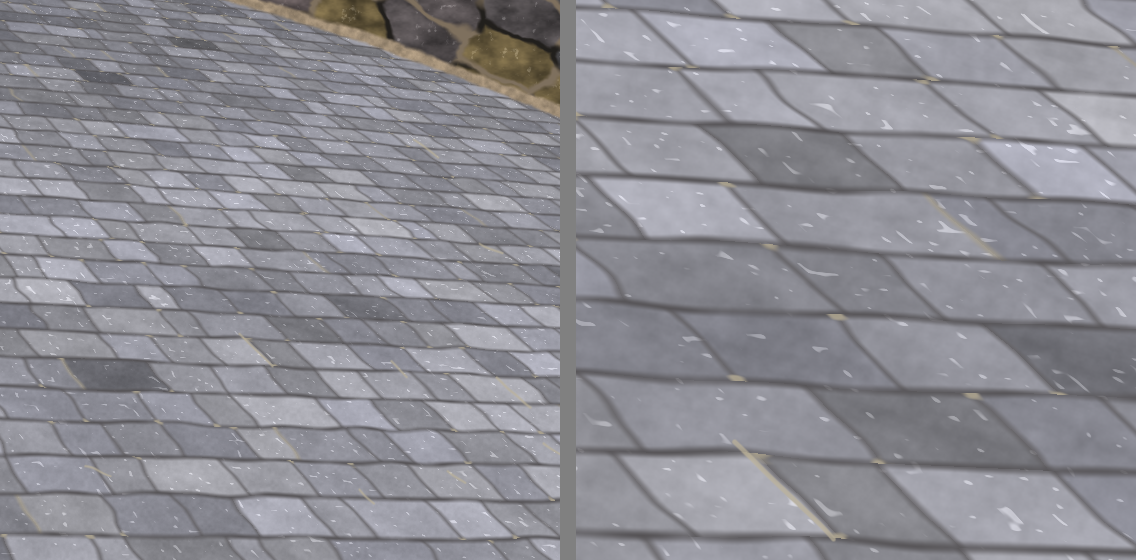
Left: the whole. Right: its middle third, enlarged.
Write a Shadertoy shader that draws this texture.

```glsl
// Grey stone setts receding in perspective, with a sandy verge and a rubble wall at the upper right.

const vec3 JOINT = vec3(0.33, 0.32, 0.33);
const vec3 SAND = vec3(0.62, 0.55, 0.46);
const vec3 STRAW = vec3(0.74, 0.70, 0.60);

float hash(vec2 p) {
    vec3 q = fract(p.xyx * 0.1031);
    q += dot(q, q.yzx + 33.33);
    return fract((q.x + q.y) * q.z);
}

float noise(vec2 p) {
    vec2 i = floor(p), f = fract(p);
    f = f * f * (3.0 - 2.0 * f);
    return mix(mix(hash(i), hash(i + vec2(1, 0)), f.x),
               mix(hash(i + vec2(0, 1)), hash(i + vec2(1, 1)), f.x), f.y);
}

float fbm(vec2 p) {
    float sum = 0.0, amp = 0.5;
    for (int i = 0; i < 4; i++) {
        sum += amp * noise(p);
        p = p * 2.03 + 17.0;
        amp *= 0.5;
    }
    return sum / 0.9375;
}

// Coverage of a line of given half width with a soft border
float line(float dist, float halfWidth, float soft) {
    return 1.0 - smoothstep(halfWidth - 0.5 * soft, halfWidth + soft, dist);
}

float segment(vec2 p, vec2 a, vec2 b) {
    vec2 ab = b - a;
    return length(p - a - ab * clamp(dot(p - a, ab) / dot(ab, ab), 0.0, 1.0));
}

// Canvas point (y downwards) to column and row on the ground
vec2 groundPlane(vec2 p) {
    float depth = p.y + 0.78 - 0.178 * p.x;
    return vec2(12.0 * (p.x + 1.0), 38.5 * (1.0 - 0.098 * p.x)) / depth - vec2(0.0, 0.2);
}

vec3 paving(vec2 p, vec2 ground, vec2 aa) {
    ground += 0.12 * (vec2(noise(ground * 2.3), noise(ground * 1.6 + 40.0)) - 0.5);
    float row = floor(ground.y);
    float u = ground.x + 7.0 * hash(vec2(row, 3.0));

    // Uneven stone lengths: find the jittered joints on either side
    float left = -1e5, right = 1e5, id = 0.0;
    for (int i = -1; i <= 2; i++) {
        float k = floor(u) + float(i);
        float b = k + 0.62 * (hash(vec2(k, row)) - 0.5);
        if (b <= u) { left = b; id = k; }
        else right = min(right, b);
    }
    vec2 cell = vec2(id, row);

    // Stone face: tone, tint, mottling and grain
    float tone = 0.53 + 0.075 * smoothstep(0.0, 0.45, p.y);
    tone += 0.19 * (hash(cell + 11.0) - 0.5) - 0.08 * step(0.9, hash(cell + 57.0));
    tone += 0.11 * (fbm(ground * 2.5 + 9.0 * hash(cell)) - 0.5);
    tone += 0.06 * (fbm(p * 150.0) - 0.5) + 0.05 * (noise(p * 5.0) - 0.5);
    vec3 col = tone * mix(vec3(0.99, 0.99, 1.03), vec3(0.98, 0.985, 1.06), hash(cell + 31.0));
    col += 0.16 * smoothstep(0.86, 0.95, noise(ground * vec2(13.0, 9.0)));

    // Thin cross joints, a few of them filled with pale sand
    float f = fract(ground.y);
    float side = min(u - left, right - u);
    float nearest = u - left < right - u ? id : id + 1.0;
    float filled = step(0.93, hash(vec2(nearest, row) + 83.0));
    vec3 crossColor = mix(JOINT + 0.05, STRAW, filled * 0.75);
    col = mix(col, crossColor, 0.72 * line(side, 0.016, 0.03 + aa.x));

    // Shadowed joints between rows, with crumbs of grit at some corners
    float edge = min(f, 1.0 - f);
    float wear = 0.55 + 0.45 * noise(ground * vec2(3.0, 1.0) + 5.0);
    col = mix(col, JOINT, wear * line(edge, 0.03, 0.055 + aa.y));
    float crumb = step(0.72, hash(vec2(nearest, floor(ground.y + 0.5)) + 21.0));
    float crumbDist = length(vec2(side * 1.5, edge)) + 0.07 * noise(ground * 17.0);
    return mix(col, STRAW, 0.75 * crumb * line(crumbDist, 0.09, 0.04 + aa.y));
}

// Loose straws lying on the ground
float straws(vec2 p, float px) {
    float cover = 0.0;
    for (int i = 0; i < 9; i++) {
        float k = float(i);
        vec2 a = vec2(hash(vec2(k, 1.0)), 0.1 + 0.78 * hash(vec2(k, 2.0)));
        vec2 dir = vec2(1.0, 0.3 + 0.8 * hash(vec2(k, 4.0)));
        float size = 0.025 + 0.04 * hash(vec2(k, 5.0));
        vec2 bend = vec2(0.0, 0.008 * (noise(p * 30.0) - 0.5));
        cover = max(cover, line(segment(p + bend, a, a + dir * size), 0.0012, px));
    }
    return cover;
}

// Rubble wall: rounded irregular blocks from cell distances
vec3 rubble(vec2 p, float height) {
    vec2 q = vec2(p.x + 0.3 * p.y, height) * vec2(7.0, 10.0);
    q += 0.3 * (vec2(fbm(q * 2.0), fbm(q * 2.0 + 30.0)) - 0.5);
    float near = 9.0, second = 9.0;
    vec2 id = vec2(0.0);
    for (int j = -1; j <= 1; j++)
    for (int i = -1; i <= 1; i++) {
        vec2 c = floor(q) + vec2(i, j);
        float d = length(c + 0.15 + 0.7 * vec2(hash(c), hash(c + 19.0)) - q);
        if (d < near) { second = near; near = d; id = c; }
        else second = min(second, d);
    }
    vec3 stone = mix(vec3(0.25, 0.25, 0.26), vec3(0.36, 0.32, 0.32), hash(id + 6.0));
    stone = mix(stone, vec3(0.39, 0.34, 0.23), step(0.65, hash(id + 44.0)));
    stone *= 0.5 + fbm(p * vec2(30.0, 45.0) + id * 7.0);
    stone += 0.14 * smoothstep(0.68, 0.85, fbm(p * 90.0));
    vec3 gap = mix(vec3(0.13, 0.12, 0.11), SAND * 0.8, smoothstep(0.45, 0.65, noise(q * 1.8)));
    return mix(gap, stone, smoothstep(0.03, 0.16, second - near));
}

void mainImage(out vec4 fragColor, in vec2 fragCoord) {
    vec2 p = fragCoord / iResolution.xy;
    p.y = 1.0 - p.y;
    float px = 1.5 / iResolution.y;
    vec2 ground = groundPlane(p);
    vec3 col = paving(p, ground, fwidth(ground));
    col = mix(col, STRAW, 0.7 * straws(p, px));

    // Curved foot of the wall with its strip of sand
    float x = p.x - 0.39;
    float height = x * (0.27 + 0.13 * x) - p.y + 0.008 * (fbm(p * 40.0) - 0.5);
    vec3 sand = SAND * (0.75 + 0.5 * fbm(p * 80.0));
    col = mix(col, sand, smoothstep(-px, px + 0.003, height));
    float verge = 0.011 + 0.014 * noise(p * 16.0);
    col = mix(col, rubble(p, height), smoothstep(verge - px, verge + px + 0.003, height));
    fragColor = vec4(col, 1.0);
}
```
